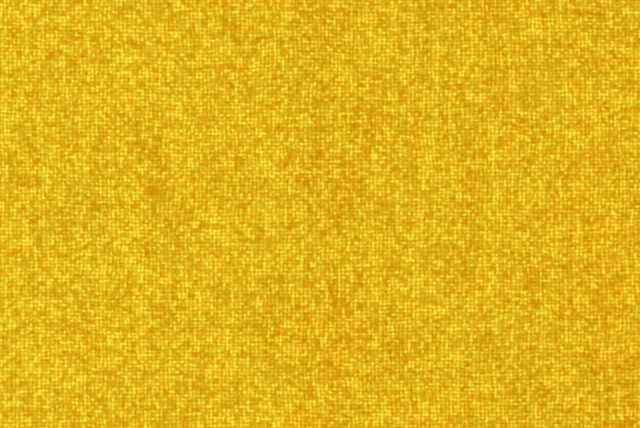
This texture is drawn by a Shadertoy shader. Its source:

```glsl
// Yellow plain-weave upholstery cloth: a checker of warp and weft crossings,
// each a soft oval grain with its own dye tone and a small offset, plus fibre
// noise, faint slubs and uneven light. Averaged over 3x3 subsamples.

float hash(vec2 p) {
    vec3 v = fract(vec3(p.xyx) * 0.1031);
    v += dot(v, v.yzx + 33.33);
    return fract((v.x + v.y) * v.z);
}

float noise(vec2 p) {
    vec2 i = floor(p), f = fract(p);
    f = f * f * (3.0 - 2.0 * f);
    return mix(mix(hash(i), hash(i + vec2(1, 0)), f.x),
               mix(hash(i + vec2(0, 1)), hash(i + vec2(1, 1)), f.x), f.y);
}

// Noise centred on zero
float grain(vec2 p) { return noise(p) - 0.5; }

// Sum of oval yarn grains around q, stretched along the yarn on top
float weave(vec2 q) {
    float height = 0.0;
    vec2 home = floor(q);
    for (int j = -1; j <= 1; j++)
        for (int i = -1; i <= 1; i++) {
            vec2 cell = home + vec2(i, j);
            float dye = hash(cell + 11.0);
            vec2 offset = vec2(hash(cell + 157.0), hash(cell + 263.0)) - 0.5;
            bool warpOnTop = mod(cell.x + cell.y, 2.0) < 0.5;
            vec2 radius = warpOnTop ? vec2(0.35, 0.60) : vec2(0.54, 0.36);
            vec2 d = (q - cell - 0.5 - 0.26 * offset) / radius;
            height += (0.25 + 1.5 * dye) * exp(-dot(d, d));
        }
    return height;
}

vec3 cloth(vec2 p) {
    // Thread grid with slightly wandering yarns
    vec2 q = p * vec2(104.0, 115.0) + 20.0;
    q += 0.35 * vec2(grain(q * vec2(0.3, 0.2)), grain(q * vec2(0.2, 0.3) + 71.0));
    q += 0.9 * vec2(grain(p * 7.0 + 5.0), grain(p * 7.0 + 37.0));

    // Tone: relief, blotches, fibres and long slubs
    float tone = 0.53 + 0.80 * (weave(q) - 0.64);
    tone += 0.26 * grain(q * 0.8 + 130.0);
    tone += 0.50 * grain(q * 1.9 + 57.0);
    tone += 0.20 * grain(q * vec2(0.9, 0.07) + 210.0);
    tone += 0.14 * grain(q * vec2(0.07, 0.9) + 310.0);

    // Broad shading: paler at the left, deeper towards the right
    tone += 0.09 * grain(p * 4.0 + 3.0) + 0.06 * grain(p * 14.0 + 17.0);
    tone += 0.05 * (0.75 - p.x);

    // Drift between orange and greenish yellow
    float hue = 1.9 * grain(q * 0.85 + 420.0) + 0.4 * grain(p * 5.0 + 90.0);
    hue += 0.2 * (0.75 - p.x);

    vec3 ochre = vec3(0.800, 0.580, 0.015);
    vec3 lemon = vec3(0.950, 0.815, 0.190);
    vec3 colour = mix(ochre, lemon, clamp(tone, -0.3, 1.3));
    return colour + hue * vec3(-0.022, 0.028, 0.012);
}

void mainImage(out vec4 fragColor, in vec2 fragCoord) {
    vec3 sum = vec3(0.0);
    for (int j = -1; j <= 1; j++)
        for (int i = -1; i <= 1; i++)
            sum += cloth((fragCoord + vec2(i, j) / 3.0) / iResolution.y);
    fragColor = vec4(clamp(sum / 9.0, 0.0, 1.0), 1.0);
}
```
